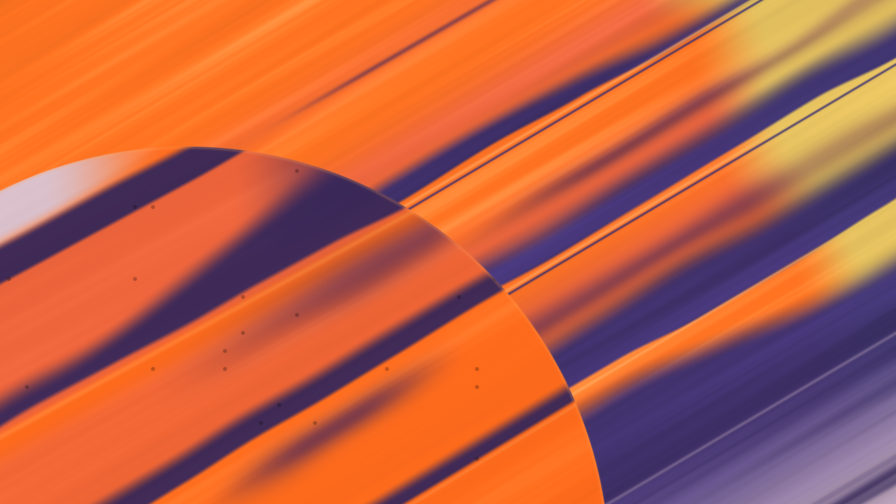
Write a WebGL 2 fragment shader that draws this background.

```glsl
#version 300 es
precision highp float;
// Diagonal streaks of orange, indigo and gold behind a large refracting disc.
uniform vec2 u_resolution;
out vec4 outColor;

const vec3 ORANGE = vec3(1.0, 0.45, 0.13);
const vec3 CORAL = vec3(0.90, 0.38, 0.28);
const vec3 PEACH = vec3(1.0, 0.64, 0.36);
const vec3 INDIGO = vec3(0.22, 0.18, 0.43);
const vec3 PLUM = vec3(0.40, 0.20, 0.31);
const vec3 GOLD = vec3(0.89, 0.75, 0.37);
const vec3 PALE = vec3(0.84, 0.74, 0.78);
const vec2 DISC_CENTER = vec2(0.373, -0.127);
const float DISC_RADIUS = 0.836;
const float SLOPE = 0.593;       // streak slope behind the disc
const float DISC_SLOPE = 0.545;  // streak slope at the top of the disc
const float DISC_FAN = 0.06;     // extra slope towards its bottom
const float GRAIN = 0.10;        // strength of the fine streaks

float hash(vec2 p) {
  return fract(sin(dot(p, vec2(127.1, 311.7))) * 43758.5453);
}

float noise(vec2 p) {
  vec2 i = floor(p), f = fract(p);
  f = f * f * (3.0 - 2.0 * f);
  return mix(mix(hash(i), hash(i + vec2(1, 0)), f.x),
             mix(hash(i + vec2(0, 1)), hash(i + vec2(1, 1)), f.x), f.y);
}

// Streaky noise: u runs along the strokes, v across them.
float streaks(float u, float v) {
  float sum = 0.0, amp = 0.5, freq = 16.0;
  for (int i = 0; i < 4; i++) {
    sum += amp * noise(vec2(u * (1.0 + float(i) * 0.4), v * freq));
    amp *= 0.6;
    freq *= 2.1;
  }
  return sum / 1.088;
}

// Band from a to b with its own softness on each edge.
float band(float v, float a, float b, float softA, float softB) {
  return smoothstep(a - softA, a + softA, v) * (1.0 - smoothstep(b - softB, b + softB, v));
}

float glow(float v, float center, float width) {
  float d = (v - center) / width;
  return exp(-d * d);
}

vec3 backdrop(vec2 p, float u) {
  float v = 1.0 - p.y + SLOPE * p.x;
  float n = streaks(u, v);
  float wobble = (noise(vec2(u * 5.0, v * 9.0)) - 0.5) * 0.025;
  float gold = smoothstep(1.29, 1.47, p.x - 0.45 * (1.0 - p.y) + wobble * 3.0);

  // Warm ground with red shading and pale strokes
  vec3 col = mix(ORANGE, PEACH, 0.5 * smoothstep(0.48, 0.85, n));
  float red = glow(v, 0.78, 0.06) + glow(v, 1.07, 0.06) + glow(v, 1.27, 0.06);
  col = mix(col, CORAL, 0.75 * min(red + 0.5 * glow(v, 0.56, 0.04), 1.0));
  col = mix(col, GOLD, gold);

  // Soft shadows, then the dark bands
  float shade = 0.75 * glow(v + wobble, 1.025, 0.022) * smoothstep(0.9, 1.2, p.x);
  shade += 0.7 * glow(v + wobble, 1.285, 0.028);
  shade += 0.7 * glow(v, 0.576 + 0.018 * (p.x - 0.8), 0.006) * smoothstep(0.5, 0.75, p.x);
  col = mix(col, PLUM, min(shade, 1.0) * (1.0 - 0.45 * gold));
  float taper = smoothstep(0.8, 1.5, p.x);
  float dark = band(v + wobble, mix(0.82, 0.855, taper), 0.875, 0.02, 0.005);
  dark = max(dark, band(v + wobble, 1.095, 1.163, 0.035, 0.005));
  dark = max(dark, band(v + wobble, 1.335, 1.447, 0.035, 0.005));
  float lowEdge = mix(1.50, 1.56, smoothstep(1.2, 1.75, p.x));
  float deep = smoothstep(lowEdge - 0.03, lowEdge + 0.04, v + wobble);
  col = mix(col, INDIGO * (0.8 + 0.4 * n), max(dark, deep) * 0.96);

  // Bright creases and the pale lower corner
  float crease = glow(v, 0.885, 0.004) + glow(v, 1.173, 0.004) + glow(v, 1.456, 0.004);
  col = mix(col, mix(PEACH, GOLD, gold), 0.7 * crease);
  col = mix(col, INDIGO, 0.8 * (glow(v, 0.896, 0.003) + glow(v, 1.182, 0.003)));
  float sheen = smoothstep(1.66, 2.06, v) * smoothstep(0.3, 0.75, n + 0.25 * smoothstep(1.8, 2.05, v));
  col = mix(col, PALE, 0.75 * sheen + 0.3 * glow(v, 1.715, 0.004));
  return col * (1.0 + GRAIN * (n - 0.5) * 2.0);
}

vec3 disc(vec2 p, float u) {
  float y = 1.0 - p.y;
  float v = y + (DISC_SLOPE + DISC_FAN * smoothstep(0.85, 1.2, y + 0.57 * p.x)) * p.x;
  float n = streaks(u + 7.0, v);
  float wobble = (noise(vec2(u * 6.0, v * 12.0)) - 0.5) * 0.02;

  // Warm ground, redder in the upper strokes, pale at the left rim
  vec3 col = mix(ORANGE * vec3(1.0, 0.93, 0.85), PEACH, 0.25 * smoothstep(0.5, 0.9, n));
  float red = band(v, 0.55, 0.86, 0.02, 0.01) + 0.8 * band(v, 0.91, 1.13, 0.03, 0.02);
  col = mix(col, CORAL, 0.7 * min(red, 1.0));
  col = mix(col, PALE, (1.0 - smoothstep(0.46, 0.51, v)) * (1.0 - smoothstep(0.08, 0.36, p.x)));

  // Smoky patches that fade along the strokes
  float smoke = 0.75 * glow(v + wobble, 0.945, 0.055) * band(p.x, 0.52, 0.92, 0.25, 0.08);
  smoke += 0.85 * glow(v + wobble, 1.255, 0.032) * band(p.x, 0.5, 0.82, 0.12, 0.12);
  smoke += 0.8 * band(v, 0.57, 0.80, 0.04, 0.04) * smoothstep(0.45, 0.68, p.x);
  col = mix(col, PLUM, min(smoke, 1.0));

  // Dark bands
  float wedge = mix(0.80, 0.69, smoothstep(0.1, 0.7, p.x));
  float dark = band(v + wobble * 0.5, 0.49, 0.563, 0.012, 0.006);
  dark = max(dark, band(v + wobble, wedge, 0.85, 0.035, 0.007));
  dark = max(dark, band(v + wobble * 0.5, 1.118, 1.178, 0.022, 0.007));
  dark = max(dark, band(v, 1.449, 1.485, 0.018, 0.006));
  col = mix(col, INDIGO * vec3(0.98, 0.86, 0.82), dark * 0.95);
  col = mix(col, PEACH, 0.3 * (glow(v, 0.868, 0.006) + glow(v, 1.495, 0.004)));

  // Scattered specks
  vec2 cell = floor(p * 28.0), q = fract(p * 28.0) - 0.5;
  float speck = step(0.96, hash(cell)) * (1.0 - smoothstep(0.06, 0.16, length(q)));
  col *= 1.0 - 0.25 * speck;
  return col * (1.0 + GRAIN * (n - 0.5));
}

void main() {
  vec2 p = gl_FragCoord.xy / u_resolution.y;
  float u = dot(p, normalize(vec2(1.0, SLOPE)));
  float edge = length(p - DISC_CENTER) - DISC_RADIUS;
  float aa = 1.0 / u_resolution.y;
  vec3 col = mix(disc(p, u), backdrop(p, u), smoothstep(-aa, aa, edge));
  col = mix(col, PEACH, 0.22 * glow(edge, -0.002, 0.003));
  outColor = vec4(clamp(col, 0.0, 1.0), 1.0);
}
```
